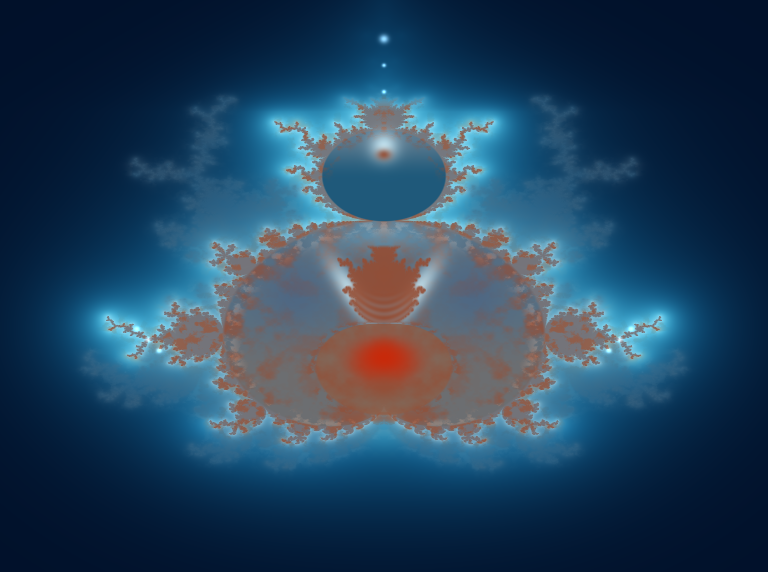
A Shadertoy shader for this background:

```glsl
const vec3 NAVY = vec3(0.004, 0.065, 0.165);
const vec3 BLUE = vec3(0.08, 0.42, 0.54);
const vec3 ICE = vec3(0.27, 0.38, 0.29);
const vec3 STEEL = vec3(0.33, 0.43, 0.51);
const vec3 TEAL = vec3(0.12, 0.35, 0.48);
const vec3 RUST = vec3(0.58, 0.30, 0.20);
const vec3 EMBER = vec3(0.80, 0.15, 0.02);
const vec3 PEACH = vec3(0.85, 0.60, 0.43);
const vec3 WHITE = vec3(0.80, 0.93, 0.98);

float hash(vec2 p) {
    return fract(sin(dot(p, vec2(127.1, 311.7))) * 43758.5453);
}

float noise(vec2 p) {
    vec2 i = floor(p), f = fract(p);
    f = f * f * (3.0 - 2.0 * f);
    return mix(mix(hash(i), hash(i + vec2(1, 0)), f.x),
               mix(hash(i + vec2(0, 1)), hash(i + vec2(1, 1)), f.x), f.y);
}

float fbm(vec2 p) {
    float sum = 0.0, amp = 0.5;
    for (int i = 0; i < 4; i++) {
        sum += amp * noise(p);
        p = p * 2.1 + 7.3;
        amp *= 0.5;
    }
    return sum;
}

vec2 csqr(vec2 z) { return vec2(z.x * z.x - z.y * z.y, 2.0 * z.x * z.y); }

vec2 csqrt(vec2 z) {
    float r = length(z);
    float s = z.y < 0.0 ? -1.0 : 1.0;
    return sqrt(max(0.5 * vec2(r + z.x, r - z.x), 0.0)) * vec2(1.0, s);
}

// Exterior distance to the Mandelbrot set, zero inside
float setDistance(vec2 c) {
    vec2 z = vec2(0), dz = vec2(0);
    for (int i = 0; i < 90; i++) {
        dz = 2.0 * vec2(z.x * dz.x - z.y * dz.y, z.x * dz.y + z.y * dz.x) + vec2(1, 0);
        z = csqr(z) + c;
        if (dot(z, z) > 1000.0) {
            float r = length(z);
            return r * log(r) / length(dz);
        }
    }
    return 0.0;
}

float spot(vec2 p, vec2 center, vec2 size) {
    vec2 q = (p - center) / size;
    return exp(-dot(q, q));
}

float inside(float value, float limit, float soft) {
    return 1.0 - smoothstep(limit - soft, limit + soft, value);
}

// Blue halo fading away from the set
vec3 halo(float d, vec2 c) {
    float fade = max(-1.35 - c.x, 0.0);
    d = sqrt(d * d + 0.0004) + 0.7 * fade;
    float bright = mix(0.3, 1.0, smoothstep(0.5, -0.1, c.x)) * exp(-3.0 * fade);
    return NAVY + BLUE * exp(-3.0 * d) + ICE * bright * exp(-14.0 * d);
}

void mainImage(out vec4 fragColor, in vec2 fragCoord) {
    // Complex plane turned upright: the real axis points down
    vec2 uv = (fragCoord - vec2(0.5 * iResolution.x, 0.0)) / iResolution.y;
    vec2 c = vec2(0.25 - (uv.y - 0.2944) / 0.3188, abs(uv.x) / 0.432);
    float soft = 2.5 / iResolution.y;
    float grain = fbm(c * 13.0);
    float fleck = smoothstep(0.42, 0.65, fbm(c * 32.0 + 4.0));
    float d = setDistance(c);
    vec3 col = halo(d, c);

    // Ghost of the set under one more iteration
    vec2 root = csqrt(c + vec2(0.25, 0.0));
    vec2 nearRoot = root - vec2(0.5, 0.0);
    vec2 farRoot = -root - vec2(0.5, 0.0);
    float ghost = setDistance(nearRoot) * 2.0 * length(root);
    float veil = exp(-ghost * 45.0);
    col = mix(col, mix(vec3(0.22, 0.43, 0.57), STEEL, grain), 0.55 * veil);
    col += 0.10 * PEACH * veil * fleck * smoothstep(0.0, 0.02, ghost);

    // Small buds and the glowing crust
    float crust = exp(-d * 55.0) * smoothstep(-1.5, -1.3, c.x);
    col = mix(col, mix(WHITE, PEACH, fleck), 0.55 * crust);
    col = mix(col, mix(STEEL, RUST, 0.4 + 0.5 * fleck), 0.8 * inside(d, 0.003, 0.003)
        * smoothstep(-1.45, -1.35, c.x));

    // Main body: blue-grey lobes with warm mottling
    float body = length(vec2(1, 0) - csqrt(vec2(1, 0) - 4.0 * c));
    float warm = smoothstep(0.35, 0.7, grain) * (0.35 + 0.5 * smoothstep(0.65, 1.0, body));
    vec3 lobe = mix(STEEL, vec3(0.42, 0.43, 0.44), smoothstep(-0.3, 0.1, c.x));
    lobe = mix(lobe, RUST, warm);
    lobe = mix(lobe, vec3(0.27, 0.38, 0.52), 0.6 * spot(c, vec2(-0.36, 0.36), vec2(0.17, 0.13)));
    lobe = mix(lobe, vec3(0.40, 0.65, 0.78), 0.6 * spot(c, vec2(-0.68, 0.0), vec2(0.11, 0.25)));
    vec2 flare = vec2(c.y - 0.13 + 0.45 * (c.x + 0.36), c.x + 0.36);
    lobe = mix(lobe, WHITE, 0.9 * spot(flare, vec2(0), vec2(0.05, 0.17)));
    lobe += 0.15 * PEACH * fleck * spot(vec2(body), vec2(0.97), vec2(0.06));
    col = mix(col, lobe, 0.92 * inside(body, 1.0, soft * 2.0));

    // Upper disc with a pale crown
    float disc = 4.0 * length(c + vec2(1, 0));
    vec3 dome = mix(TEAL, vec3(0.36, 0.48, 0.56), smoothstep(-0.98, -1.22, c.x));
    dome = mix(dome, RUST, 0.6 * fleck * smoothstep(0.72, 1.0, disc) * smoothstep(-0.95, -1.1, c.x));
    col = mix(col, dome, inside(disc, 1.0, soft * 4.0));
    col = mix(col, WHITE, 0.9 * spot(c, vec2(-1.16, 0.0), vec2(0.075, 0.055)));
    col = mix(col, RUST, 0.9 * spot(c, vec2(-1.115, 0.0), vec2(0.03, 0.03)));

    // Red heart: image of the upper disc
    float heart = 4.0 * length(farRoot + vec2(1, 0));
    vec3 coal = mix(EMBER, mix(vec3(0.50, 0.42, 0.36), RUST, grain), smoothstep(0.0, 0.75, heart));
    col = mix(col, coal, 0.9 * inside(heart, 1.0, soft * 4.0));
    col = mix(col, RUST, 0.6 * fleck * spot(vec2(heart), vec2(1.05), vec2(0.1)));
    col = mix(col, EMBER, 0.55 * spot(c, vec2(0.0), vec2(0.1, 0.13)));
    col = mix(col, RUST, 0.6 * spot(c, vec2(0.17, 0.0), vec2(0.08, 0.06)));

    // Spade above the heart with fine bands
    vec2 s = vec2(-0.75 + (c.x + 0.19) / 0.65, c.y / 0.42);
    float spade = inside(setDistance(s), 0.012, 0.012) * smoothstep(-0.74, -0.77, s.x)
        * smoothstep(-1.42, -1.38, s.x);
    float band = 0.5 + 0.5 * sin(c.x * 150.0 + 900.0 * c.y * c.y);
    vec3 petal = mix(RUST, vec3(0.55, 0.47, 0.46), 0.5 * band * smoothstep(-1.05, -0.85, s.x));
    col = mix(col, petal, 0.9 * spade);

    // Sparks along the antennas and a pale tail
    for (int i = 0; i < 3; i++) {
        float k = float(i);
        float size = 0.010 + 0.012 * step(1.5, k);
        col += 0.7 * WHITE * spot(c, vec2(-1.46 - 0.145 * k, 0.0), vec2(size, size * 0.8));
        col += 0.5 * WHITE * spot(c, vec2(-0.16 + 0.06 * k, 1.0 - 0.045 * k), vec2(0.013, 0.011));
    }
    col += 0.22 * ICE * spot(c, vec2(0.42, 0.0), vec2(0.10, 0.09));
    fragColor = vec4(clamp(col, 0.0, 1.0), 1.0);
}
```
